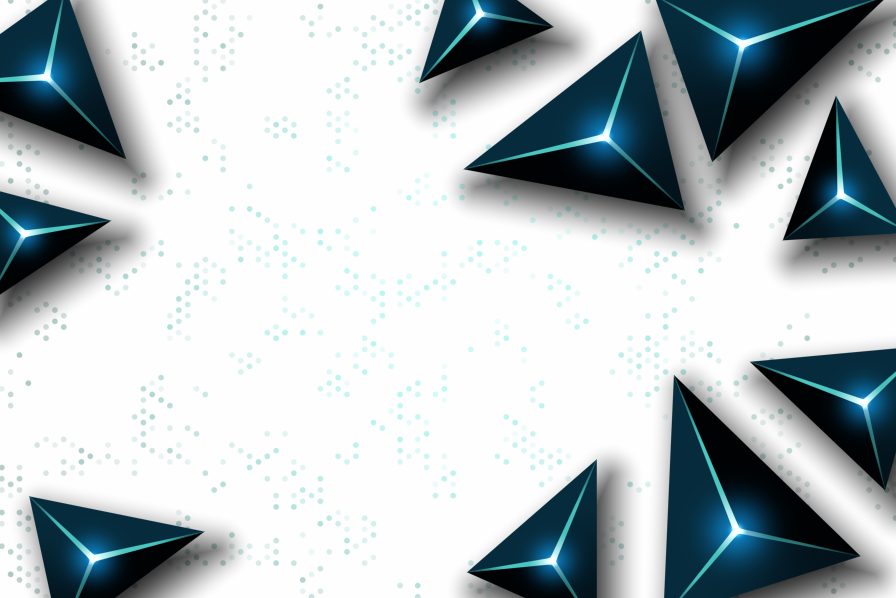
Give the GLSL for this background, as a WebGL 2 fragment shader.

```glsl
#version 300 es
precision highp float;
// Dark glowing pyramids with soft shadows over a white field of clustered teal dots.
uniform vec2 u_resolution;
out vec4 fragColor;

const vec3 PAPER = vec3(0.997);
const vec3 NAVY = vec3(0.025, 0.17, 0.235);
const vec3 DEEP = vec3(0.01, 0.07, 0.105);
const vec3 INK = vec3(0.0, 0.008, 0.014);
const vec3 TEAL = vec3(0.29, 0.78, 0.76);
const vec3 GLOW = vec3(0.03, 0.36, 0.56);

float hash(vec2 p) {
    vec3 q = fract(p.xyx * vec3(0.1031, 0.103, 0.0973));
    q += dot(q, q.yzx + 33.33);
    return fract((q.x + q.y) * q.z);
}

float noise(vec2 p) {
    vec2 i = floor(p), f = fract(p);
    f = f * f * (3.0 - 2.0 * f);
    float low = mix(hash(i), hash(i + vec2(1, 0)), f.x);
    float high = mix(hash(i + vec2(0, 1)), hash(i + 1.0), f.x);
    return mix(low, high, f.y);
}

float cross2(vec2 a, vec2 b) { return a.x * b.y - a.y * b.x; }

// x: distance to the segment, y: position along it
vec2 segment(vec2 p, vec2 a, vec2 b) {
    vec2 ab = b - a;
    float along = clamp(dot(p - a, ab) / dot(ab, ab), 0.0, 1.0);
    return vec2(length(p - a - ab * along), along);
}

float triangle(vec2 p, vec2 a, vec2 b, vec2 c) {
    float turn = sign(cross2(b - a, c - a));
    float inner = min(min(cross2(b - a, p - a) * turn, cross2(c - b, p - b) * turn),
                      cross2(a - c, p - c) * turn);
    float edge = min(min(segment(p, a, b).x, segment(p, b, c).x), segment(p, c, a).x);
    return inner > 0.0 ? -edge : edge;
}

// 1 inside the wedge that opens from m towards a and b
float wedge(vec2 p, vec2 m, vec2 a, vec2 b) {
    float turn = sign(cross2(a - m, b - m));
    return step(0.0, turn * cross2(a - m, p - m)) * step(turn * cross2(b - m, p - m), 0.0);
}

// Bright ridge, tapering from the peak m to the corner v
vec3 ridge(vec3 col, vec2 p, vec2 m, vec2 v, float strength, float px) {
    vec2 s = segment(p, m, v);
    float width = mix(0.0055, 0.0006, s.y) * mix(0.55, 1.0, strength);
    float line = 1.0 - smoothstep(-px, px, s.x - width);
    vec3 tint = mix(vec3(0.9, 1.0, 1.0), TEAL, smoothstep(0.0, 0.3, s.y));
    float fade = strength * (1.0 - 0.65 * smoothstep(0.5, 1.0, s.y));
    return mix(col, tint, line * max(fade, 1.0 - 5.0 * s.y));
}

// Pyramid seen from above: facet ab is lit, bc is black, ca is in between
vec3 pyramid(vec3 col, vec2 p, vec2 a, vec2 b, vec2 c, vec2 m, float px) {
    float shade = triangle(p - vec2(0.022, -0.03), a, b, c);
    float shadow = 1.0 - smoothstep(-0.055, 0.06, shade);
    col *= 1.0 - 0.85 * shadow;

    float size = sqrt(abs(cross2(b - a, c - a)));
    float radius = length(p - m) / size;
    float towardsC = segment(p, a, c).y;
    vec3 lit = mix(DEEP, NAVY, 0.55 + 0.45 * smoothstep(0.0, 0.35, radius));
    vec3 dark = mix(DEEP, INK, smoothstep(0.0, 0.25, radius));
    vec3 middle = mix(NAVY, DEEP, smoothstep(0.1, 0.9, towardsC));
    vec3 face = mix(middle, lit, wedge(p, m, a, b));
    face = mix(face, dark, wedge(p, m, b, c));

    face += GLOW * exp(-radius * radius * 55.0);
    face = ridge(face, p, m, a, 0.95, px);
    face = ridge(face, p, m, b, 1.0, px);
    face = ridge(face, p, m, c, 0.55, px);
    face += vec3(0.5, 0.8, 0.9) * exp(-radius * radius * 1800.0);
    float cover = 1.0 - smoothstep(-px, px, triangle(p, a, b, c));
    return mix(col, min(face, 1.0), cover);
}

// Staggered dot lattice, kept only in random clusters
vec3 dots(vec3 col, vec2 p, vec2 middle, float px) {
    vec2 pitch = vec2(0.0148, 0.0188);
    vec2 q = (p - vec2(0.521, 0.566)) / pitch;
    float column = floor(q.x + 0.5);
    float stagger = 0.5 * mod(column, 2.0);
    vec2 id = vec2(column, floor(q.y - stagger + 0.5));
    vec2 offset = (q - id - vec2(0.0, stagger)) * pitch;
    float disc = 1.0 - smoothstep(-px, px, length(offset) - 0.0047);
    float cluster = smoothstep(0.48, 0.72, noise(id * vec2(0.27, 0.34) + 70.0));
    float shown = step(hash(id + 200.0), 0.55 * cluster);
    float alpha = mix(0.2, 0.9, hash(id + 431.0));
    float outer = smoothstep(0.15, 0.75, length(p - middle));
    vec3 tint = mix(vec3(0.69, 0.96, 0.94), vec3(0.64, 0.76, 0.74), outer);
    return mix(col, tint, disc * shown * alpha);
}

void main() {
    vec2 p = gl_FragCoord.xy / u_resolution.y;
    float px = 0.75 / u_resolution.y;
    vec2 middle = vec2(0.5 * u_resolution.x / u_resolution.y, 0.5);
    vec3 col = dots(PAPER, p, middle, px);

    // Left side
    col = pyramid(col, p, vec2(0.109, 1.021), vec2(-0.117, 0.859), vec2(0.211, 0.734), vec2(0.078, 0.871), px);
    col = pyramid(col, p, vec2(-0.049, 0.693), vec2(0.186, 0.631), vec2(-0.023, 0.492), vec2(0.041, 0.609), px);
    col = pyramid(col, p, vec2(0.049, 0.17), vec2(0.342, 0.111), vec2(0.1, -0.068), vec2(0.156, 0.066), px);
    // Upper right
    col = pyramid(col, p, vec2(0.766, 1.072), vec2(0.701, 0.861), vec2(0.926, 0.955), vec2(0.803, 0.977), px);
    col = pyramid(col, p, vec2(1.072, 0.949), vec2(0.775, 0.717), vec2(1.145, 0.648), vec2(1.012, 0.771), px);
    col = pyramid(col, p, vec2(1.094, 1.008), vec2(1.486, 1.008), vec2(1.191, 0.729), vec2(1.242, 0.926), px);
    col = pyramid(col, p, vec2(1.52, 0.611), vec2(1.398, 0.84), vec2(1.309, 0.598), vec2(1.406, 0.674), px);
    // Lower right
    col = pyramid(col, p, vec2(1.549, 0.422), vec2(1.254, 0.395), vec2(1.48, 0.18), vec2(1.445, 0.326), px);
    col = pyramid(col, p, vec2(0.998, 0.232), vec2(0.781, 0.043), vec2(0.998, -0.053), vec2(0.924, 0.062), px);
    col = pyramid(col, p, vec2(1.109, -0.035), vec2(1.127, 0.373), vec2(1.439, 0.07), vec2(1.232, 0.113), px);
    fragColor = vec4(col, 1.0);
}
```
